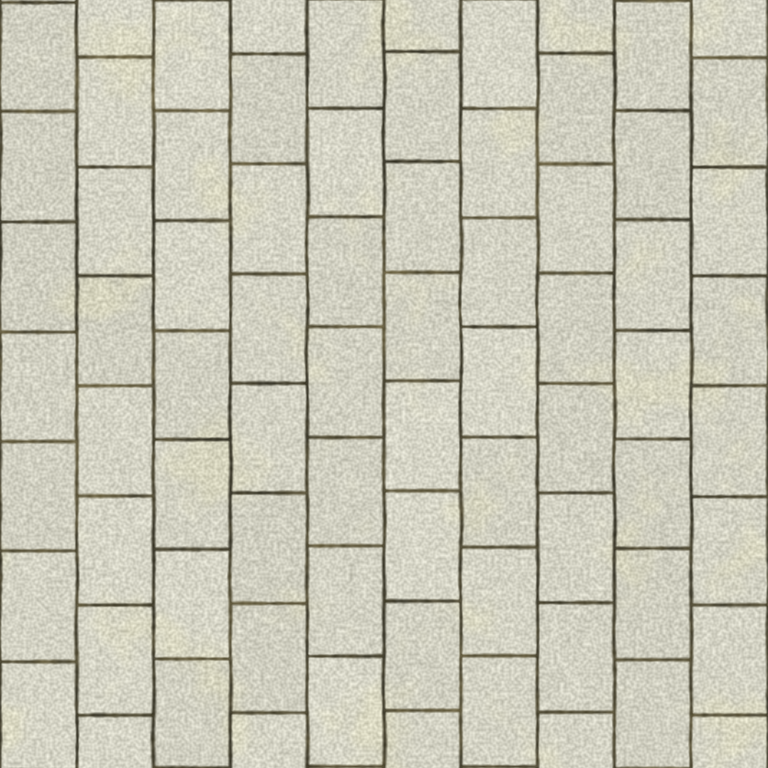
Write a Shadertoy shader that draws this texture.

```glsl
// Pale concrete pavers in ten running-bond columns with thin, dark, mossy joints.

const float COLUMNS = 10.0;
const float ROWS = 7.0;
const float JOINT_REACH = 0.0043;    // joint centre to clean stone face
const float CORNER_RADIUS = 0.004;
const float COLUMN_DRIFT = 0.0033;   // slow vertical shift across columns
const float WOBBLE = 0.0018;         // unevenness of the laid edges
const float GRAIN = 0.095;           // strength of the fine speckle
const float STONE_VARIATION = 0.030; // brightness range between pavers

const vec3 STONE_COLOR = vec3(0.827, 0.823, 0.766);
const vec3 STAIN_COLOR = vec3(0.850, 0.840, 0.730);
const vec3 JOINT_DARK = vec3(0.235, 0.225, 0.170);
const vec3 JOINT_MOSS = vec3(0.430, 0.395, 0.270);

const float TAU = 6.2831853;

// Integer hash of a lattice point, 0 to 1
float hash(vec2 cell, float seed) {
    uvec3 k = uvec3(ivec3(vec3(cell, seed)));
    uint h = k.x * 1597334u + k.y * 3812015u + k.z * 2798796u;
    h = (h ^ (h >> 15)) * 2246822u + 97531u;
    h = (h ^ (h >> 13)) * 3266489u;
    h ^= h >> 16;
    return float(h & 65535u) / 65535.0;
}

float cornerSlope(vec2 cell, vec2 offset, vec2 period, float seed) {
    float angle = TAU * hash(mod(cell, period), seed);
    return dot(vec2(cos(angle), sin(angle)), offset);
}

// Gradient noise that wraps after a whole number of cells, about -1 to 1
float noise(vec2 p, vec2 period, float seed) {
    vec2 i = floor(p), f = fract(p);
    vec2 u = f * f * f * (f * (f * 6.0 - 15.0) + 10.0);
    vec2 e = vec2(1.0, 0.0);
    float low = mix(cornerSlope(i, f, period, seed),
                    cornerSlope(i + e.xy, f - e.xy, period, seed), u.x);
    float high = mix(cornerSlope(i + e.yx, f - e.yx, period, seed),
                     cornerSlope(i + e.xx, f - e.xx, period, seed), u.x);
    return 1.4 * mix(low, high, u.y);
}

float tiledNoise(vec2 uv, vec2 cells, float seed) {
    return noise(uv * cells, cells, seed);
}

// Distance from the paver's edge, positive inside; also returns its cell
float paverDepth(vec2 uv, out vec2 cell, out float sideJoint) {
    vec2 p = uv;
    p.x += WOBBLE * tiledNoise(uv, vec2(10.0, 14.0), 1.0);
    float column = mod(floor(p.x * COLUMNS), COLUMNS);

    // Half-paver stagger, slow drift and uneven end joints
    p.y += 0.5 * mod(column, 2.0) / ROWS;
    p.y += COLUMN_DRIFT * cos(TAU * column / COLUMNS);
    p.y += WOBBLE * noise(vec2(column + 0.5, uv.y * ROWS), vec2(COLUMNS, ROWS), 2.0);
    cell = vec2(column, mod(floor(p.y * ROWS), ROWS));

    vec2 size = 1.0 / vec2(COLUMNS, ROWS);
    vec2 local = (fract(p / size) - 0.5) * size;
    vec2 q = abs(local) - 0.5 * size;
    sideJoint = smoothstep(-0.004, 0.004, q.x - q.y);

    // Rounded box
    vec2 r = q + CORNER_RADIUS;
    return CORNER_RADIUS - length(max(r, 0.0)) - min(max(r.x, r.y), 0.0);
}

vec3 stoneSurface(vec2 uv, vec2 cell) {
    float speckle = tiledNoise(uv, vec2(233.0), 3.0)
                  + 0.5 * tiledNoise(uv, vec2(121.0), 4.0);
    float mottle = tiledNoise(uv, vec2(34.0), 5.0);
    float tone = hash(cell, 6.0) - 0.5;

    // Faint yellowish stains on a few pavers
    float stain = smoothstep(0.15, 0.75, tiledNoise(uv, vec2(9.0), 7.0)
                             + 0.3 * mottle);
    vec3 color = mix(STONE_COLOR, STAIN_COLOR, 0.6 * stain);
    return color + GRAIN * speckle + 0.018 * mottle + STONE_VARIATION * tone;
}

vec3 jointSurface(vec2 uv, float sideJoint) {
    float patches = tiledNoise(uv, vec2(5.0), 8.0)
                  + 0.6 * tiledNoise(uv, vec2(43.0), 9.0);
    float moss = clamp(0.5 - 0.25 * sideJoint + 0.7 * patches, 0.0, 1.0);
    return mix(JOINT_DARK, JOINT_MOSS, moss)
         + 0.06 * tiledNoise(uv, vec2(150.0), 10.0);
}

void mainImage(out vec4 fragColor, in vec2 fragCoord) {
    vec2 uv = fragCoord / iResolution.xy;
    vec2 cell;
    float sideJoint;
    float depth = paverDepth(uv, cell, sideJoint);

    // Chipped edges and joints of varying width
    depth += 0.0006 * tiledNoise(uv, vec2(90.0), 11.0);
    float reach = JOINT_REACH * (1.0 + 0.25 * tiledNoise(uv, vec2(16.0), 12.0));
    reach = max(reach, 1.5 / iResolution.y);
    float joint = 1.0 - smoothstep(0.0, reach, depth);

    vec3 color = mix(stoneSurface(uv, cell), jointSurface(uv, sideJoint), joint);
    fragColor = vec4(clamp(color, 0.0, 1.0), 1.0);
}
```
